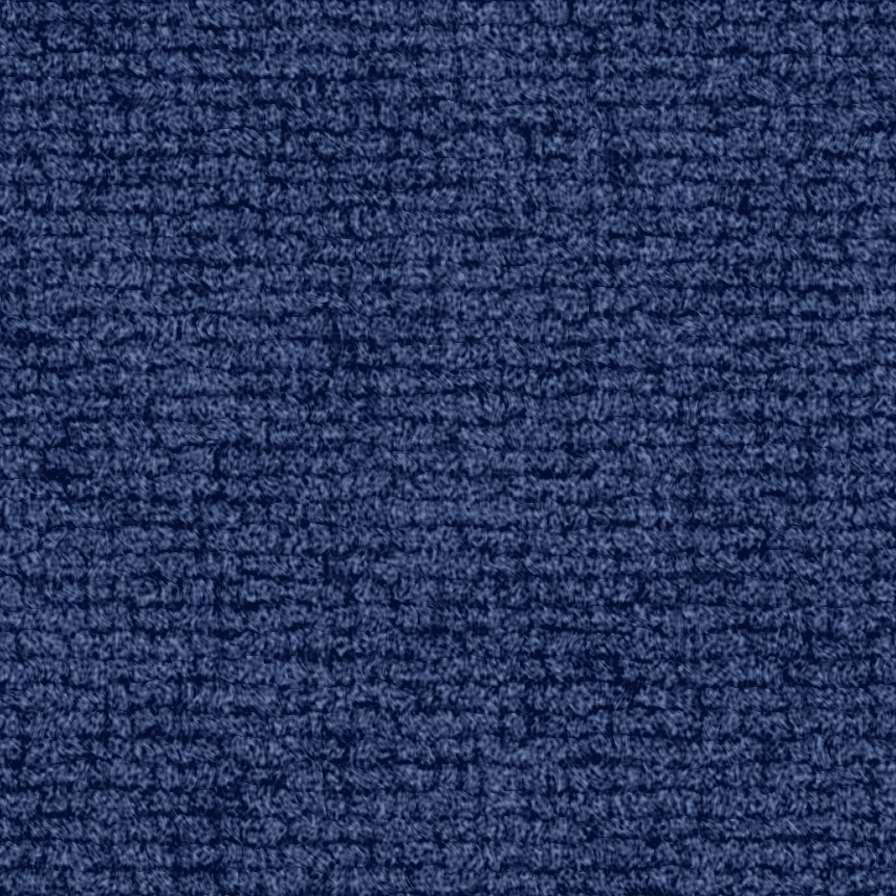
A WebGL 2 fragment shader for this texture:

```glsl
#version 300 es
precision highp float;
// Blue looped-wool carpet: 34 wavy rows of about 41 twisted, fuzzy stitches.

uniform vec2 u_resolution;
out vec4 outColor;

// Two random values in 0..1 for an integer lattice point.
vec2 hash2(vec2 cell) {
    uvec2 q = uvec2(ivec2(cell) + 4096) * uvec2(1597u, 3571u);
    uint n = (q.x ^ (q.y << 7)) * 747796405u + 2891336u;
    n = (n ^ (n >> 15)) * 277803737u;
    n ^= n >> 13;
    uint m = n * 1664525u + 10139u;
    m ^= m >> 16;
    return vec2(n & 65535u, m & 65535u) / 65535.0;
}

float gradientDot(vec2 cell, vec2 offset) {
    float angle = 6.2832 * hash2(cell).x;
    return dot(vec2(cos(angle), sin(angle)), offset);
}

// Gradient noise, roughly -0.7..0.7.
float noise(vec2 p) {
    vec2 i = floor(p), f = fract(p);
    vec2 s = f * f * f * (f * (f * 6.0 - 15.0) + 10.0);
    vec2 e = vec2(1, 0);
    return mix(mix(gradientDot(i, f), gradientDot(i + e.xy, f - e.xy), s.x),
               mix(gradientDot(i + e.yx, f - e.yx), gradientDot(i + 1.0, f - 1.0), s.x), s.y);
}

mat2 rotation(float a) {
    return mat2(cos(a), sin(a), -sin(a), cos(a));
}

void main() {
    vec2 p = gl_FragCoord.xy / u_resolution * vec2(41, 34);
    vec2 weave = p;

    // Rows sag and rise, stitches drift sideways.
    p.y += 0.3 * noise(weave * vec2(0.33, 0.8)) + 0.2 * noise(weave * vec2(0.9, 1.1) + 31.0);
    p.x += 0.6 * noise(weave * vec2(0.3, 0.9) + 67.0);

    // Find the tallest of the overlapping loops around this point.
    float height = -2.0;
    vec2 local = vec2(0), random = vec2(0);
    for (int y = -1; y <= 1; y++) {
        for (int x = -1; x <= 1; x++) {
            vec2 cell = floor(p) + vec2(x, y);
            vec2 r = hash2(cell + 200.0);
            vec2 jitter = (hash2(cell + 500.0) - 0.5) * vec2(0.4, 0.2);
            vec2 d = rotation(0.3 + 0.5 * (r.x - 0.5)) * (p - cell - 0.5 - jitter);
            d /= vec2(0.72, 0.54) * mix(0.92, 1.1, r.y);
            float sunken = 0.4 * step(0.985, r.x);
            float h = 1.0 - dot(d, d) - sunken;
            if (h > height) {
                height = h;
                local = d;
                random = r;
            }
        }
    }

    // Rounded loops, lit from above, with a shadow below each one.
    float lit = height + 0.22 * local.y;
    float tone = 0.05 + 0.5 * smoothstep(-0.15, 0.85, lit);
    tone += 0.1 * (random.y - 0.5);

    // Twisted strands inside each loop, loose fibres and broad wear.
    vec2 strand = rotation(0.7 + 0.8 * random.x) * local;
    float fuzz = 0.6 * noise(strand * vec2(2.0, 4.5) + random * 90.0);
    fuzz += 0.85 * noise(weave * vec2(4.2, 5.0)) + 0.4 * noise(weave * vec2(2.2, 2.6) + 150.0);
    tone += fuzz * (0.5 + 0.5 * smoothstep(-0.2, 0.5, lit));
    tone += 0.1 * noise(weave * 0.16 + 9.0);

    // Pale fibre tips catch the light.
    tone += 0.4 * smoothstep(0.2, 0.55, noise(rotation(0.6) * weave * vec2(3.0, 5.0) + 240.0));

    vec3 seamNavy = vec3(0.01, 0.05, 0.19);
    vec3 woolBlue = vec3(0.18, 0.24, 0.40);
    vec3 tipBlue = vec3(0.35, 0.42, 0.58);
    vec3 color = mix(seamNavy, woolBlue, clamp(tone * 2.0, 0.0, 1.0));
    color = mix(color, tipBlue, clamp(tone * 2.0 - 1.0, 0.0, 1.4));
    outColor = vec4(color, 1);
}
```
